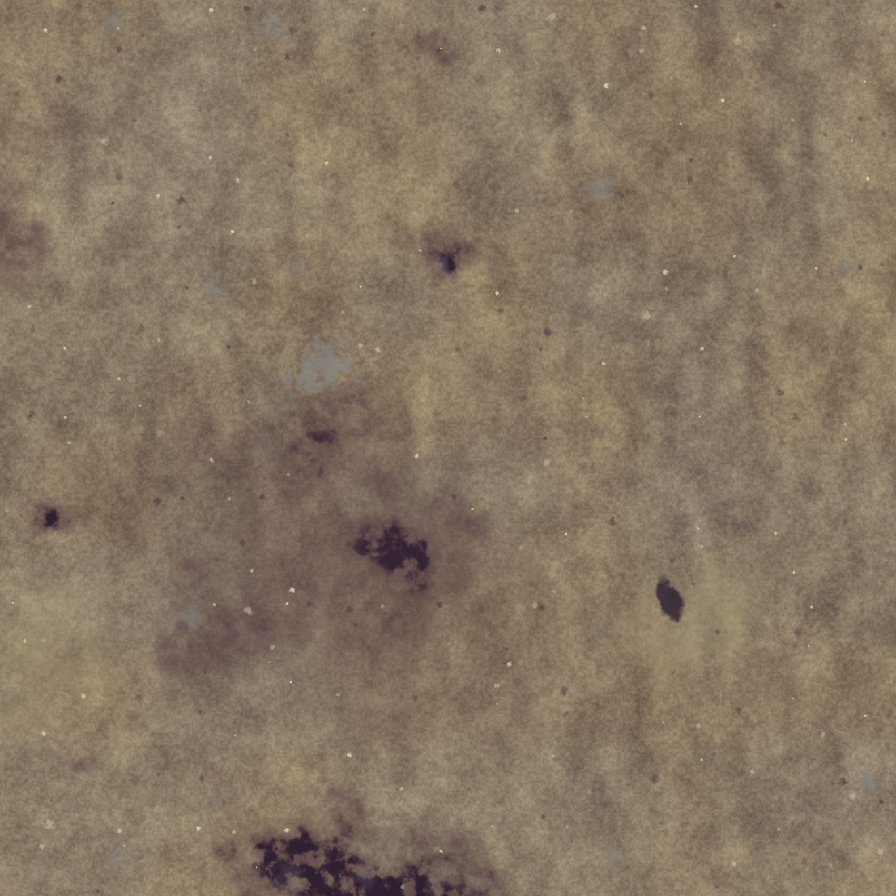
Give the GLSL for this texture, as a three.js fragment shader.

```glsl
// Weathered ochre ground with soft vertical ripples, wine-dark stains, blue-grey lichen and pale grit.
varying vec2 vUv;

const vec3 EARTH_DARK = vec3(0.42, 0.35, 0.305);
const vec3 EARTH_LIGHT = vec3(0.655, 0.59, 0.475);
const vec3 WINE = vec3(0.33, 0.23, 0.255);
const vec3 VIOLET_BLACK = vec3(0.15, 0.10, 0.18);
const vec3 LICHEN = vec3(0.52, 0.525, 0.505);
const vec3 CREAM = vec3(0.65, 0.59, 0.45);
const vec3 GRIT = vec3(0.84, 0.80, 0.68);

// Hashes without sine
float hash(vec2 p) {
  vec3 q = fract(p.xyx * 0.1031);
  q += dot(q, q.yzx + 33.33);
  return fract((q.x + q.y) * q.z);
}

vec2 hash2(vec2 p) {
  return vec2(hash(p + 17.0), hash(p + 71.0));
}

// Smooth value noise and its layered sum, both from 0 to 1
float noise(vec2 p) {
  vec2 i = floor(p);
  vec2 f = fract(p);
  f = f * f * (3.0 - 2.0 * f);
  float low = mix(hash(i), hash(i + vec2(1.0, 0.0)), f.x);
  float high = mix(hash(i + vec2(0.0, 1.0)), hash(i + 1.0), f.x);
  return mix(low, high, f.y);
}

float fbm(vec2 p) {
  float sum = 0.0;
  float amp = 0.5;
  for (int i = 0; i < 5; i++) {
    sum += amp * noise(p);
    p = mat2(0.8, 0.6, -0.6, 0.8) * p * 2.03 + 19.7;
    amp *= 0.55;
  }
  return sum / 1.055;
}

// Soft blot with a ragged outline, whose detail follows its size
float blot(vec2 p, vec2 centre, vec2 radius, float ragged) {
  float detail = 12.0 + 0.6 / radius.x;
  float edge = (fbm((p - centre) * detail + centre * 50.0 + 30.0) - 0.5) * ragged;
  return 1.0 - smoothstep(0.0, 1.0, length((p - centre) / radius) + edge);
}

// Patchy stain: wine at the rim, violet-black in the core
vec3 stain(vec3 col, vec2 p, vec2 centre, vec2 radius, float strength) {
  float m = strength * blot(p, centre, radius, 1.7);
  m *= mix(0.45, 1.0, smoothstep(0.3, 0.68, fbm(p * 70.0 + 5.0)));
  col = mix(col, WINE, min(m, 0.95));
  return mix(col, VIOLET_BLACK, 0.85 * smoothstep(0.55, 1.15, m));
}

// Scattered spots, one at most per grid cell; softness is a share of the radius
float spots(vec2 p, float cells, float chance, float radius, float softness, float seed) {
  vec2 id = floor(p * cells) + seed;
  vec2 offset = fract(p * cells) - mix(vec2(0.25), vec2(0.75), hash2(id));
  float size = radius * cells * mix(0.5, 1.25, hash(id + 3.0));
  float wobble = 0.9 * (noise(p * 1.6 / radius + seed) - 0.5);
  float d = length(offset) / size + wobble;
  float shape = 1.0 - smoothstep(1.0 - softness, 1.0 + 0.4 * softness, d);
  return shape * step(hash(id + 9.0), chance) * mix(0.3, 1.0, hash(id + 5.0));
}

// Earth tone: broad clouds, upright ripples, mottling and fine grain
vec3 ground(vec2 p) {
  vec2 bent = p + 0.016 * vec2(noise(p * 13.0), noise(p * 13.0 + 40.0));
  float ripples = noise(bent * vec2(46.0, 19.0)) - 0.5;
  float tone = 0.52 + 0.40 * (fbm(p * 4.0 + 3.0) - 0.5);
  tone += 0.42 * ripples * smoothstep(-0.2, 0.5, p.y + 0.4 * p.x);
  tone += 0.62 * (fbm(p * 46.0 + 11.0) - 0.5);
  tone += 0.30 * (noise(p * 210.0) - 0.5) + 0.34 * (noise(p * 470.0) - 0.5);
  vec3 col = mix(EARTH_DARK, EARTH_LIGHT, clamp(tone, -0.3, 1.2));
  return col + vec3(0.012, 0.0, -0.014) * (noise(p * 9.0 + 60.0) - 0.5) * 2.0;
}

void main() {
  vec2 p = vUv;
  vec3 col = ground(p);

  // Pale dusty areas
  col = mix(col, CREAM, 0.45 * blot(p, vec2(0.77, 0.31), vec2(0.12, 0.10), 1.4));
  col = mix(col, CREAM, 0.5 * blot(p, vec2(0.03, 0.27), vec2(0.13, 0.11), 1.4));

  // Broad shade, then the dark stains
  col = mix(col, WINE, 0.34 * blot(p, vec2(0.36, 0.36), vec2(0.32, 0.26), 1.0));
  col = stain(col, p, vec2(0.09, 0.86), vec2(0.12, 0.08), 0.35);
  col = stain(col, p, vec2(0.46, 0.375), vec2(0.10, 0.12), 1.0);
  col = stain(col, p, vec2(0.37, 0.51), vec2(0.08, 0.075), 0.9);
  col = stain(col, p, vec2(0.235, 0.295), vec2(0.09, 0.10), 0.75);
  col = stain(col, p, vec2(0.41, -0.02), vec2(0.17, 0.13), 1.4);
  col = stain(col, p, vec2(0.50, 0.705), vec2(0.045), 1.25);
  col = stain(col, p, vec2(0.01, 0.73), vec2(0.07), 0.65);
  col = stain(col, p, vec2(0.065, 0.42), vec2(0.038, 0.03), 1.25);
  col = stain(col, p, vec2(0.09, 0.145), vec2(0.03), 0.9);
  col = stain(col, p, vec2(0.48, 0.945), vec2(0.026), 1.0);

  // Slanted dark chip
  vec2 chip = (p - vec2(0.747, 0.33)) * mat2(0.94, 0.34, -0.34, 0.94);
  float chipEdge = length(chip / vec2(0.014, 0.026)) + 0.7 * (fbm(p * 110.0) - 0.5);
  col = mix(col, VIOLET_BLACK, 0.75 * (1.0 - smoothstep(0.65, 1.1, chipEdge)));

  // Blue-grey lichen, crumbled by fine noise
  float crumble = smoothstep(0.25, 0.6, fbm(p * 95.0 + 8.0));
  float lichen = smoothstep(0.05, 0.6, blot(p, vec2(0.355, 0.595), vec2(0.05), 2.2));
  col = mix(col, LICHEN, 0.75 * lichen * crumble);
  col = mix(col, LICHEN, 0.6 * spots(p, 11.0, 0.17, 0.015, 0.9, 4.0));

  // Dark crumbs and pale grit
  col = mix(col, WINE, 0.75 * spots(p, 42.0, 0.06, 0.0042, 0.9, 13.0));
  col = mix(col, GRIT, 0.6 * spots(p, 30.0, 0.03, 0.0045, 0.8, 37.0));
  col = mix(col, GRIT, spots(p, 48.0, 0.04, 0.0026, 0.6, 23.0));

  gl_FragColor = vec4(col, 1.0);
}
```
